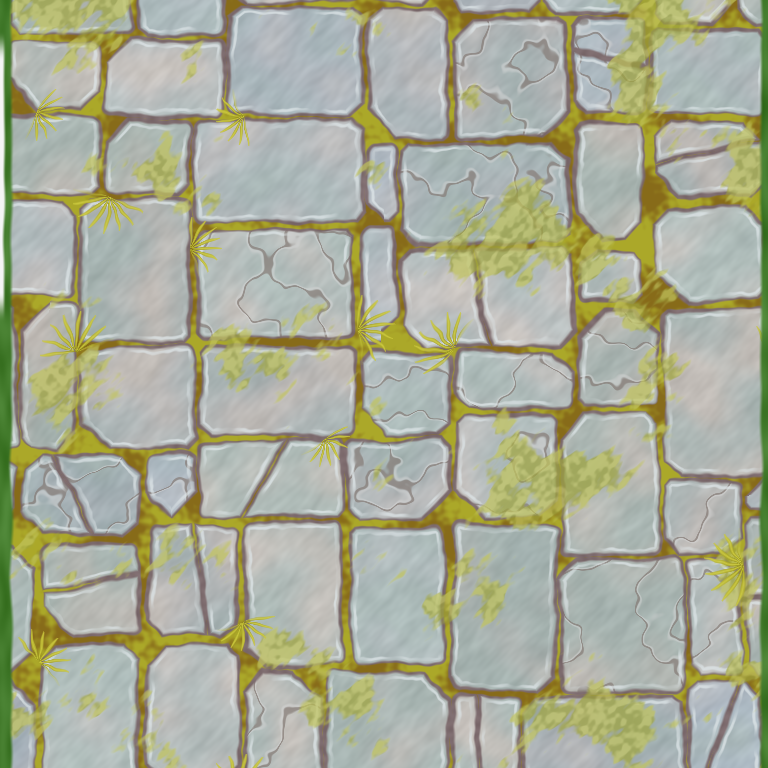
Give the GLSL for this texture, as a WebGL 1 fragment shader.

```glsl
precision highp float;
uniform vec2 u_resolution;

const float STONES_ACROSS = 7.0;

struct Stone { float dist; vec2 id; vec2 local; };

float hash(vec2 p) {
  vec3 q = fract(p.xyx * 0.1031);
  q += dot(q, q.yzx + 33.33);
  return fract((q.x + q.y) * q.z);
}

vec2 direction(float turn) {
  return vec2(cos(turn * 6.2832), sin(turn * 6.2832));
}

vec2 rotate(vec2 p, float angle) {
  float c = cos(angle), s = sin(angle);
  return vec2(c * p.x - s * p.y, s * p.x + c * p.y);
}

float slope(vec2 cell, vec2 offset) {
  return dot(direction(hash(cell)), offset);
}

float gradientNoise(vec2 p) {
  vec2 i = floor(p), f = p - i;
  vec2 w = f * f * f * (f * (f * 6.0 - 15.0) + 10.0);
  vec2 e = vec2(1.0, 0.0);
  return mix(mix(slope(i, f), slope(i + e, f - e), w.x),
             mix(slope(i + e.yx, f - e.yx), slope(i + 1.0, f - 1.0), w.x), w.y);
}

vec2 jointPoint(vec2 v) {
  return v + 0.72 * (vec2(hash(v), hash(v + 57.0)) - 0.5);
}

// Alternating horizontal and vertical joints leave one rectangle per cell
Stone stoneAt(vec2 p, vec2 cell) {
  vec2 a = jointPoint(cell), b = jointPoint(cell + vec2(1.0, 0.0));
  vec2 c = jointPoint(cell + 1.0), e = jointPoint(cell + vec2(0.0, 1.0));
  bool even = mod(cell.x + cell.y, 2.0) < 0.5;
  vec2 low = even ? vec2(e.x, a.y) : vec2(a.x, b.y);
  vec2 high = even ? vec2(b.x, c.y) : vec2(c.x, e.y);

  float gap = 0.035 + 0.045 * pow(hash(cell + 11.0), 3.0);
  vec2 halfSize = 0.5 * (high - low) - gap;
  vec2 local = rotate(p - 0.5 * (low + high), 0.09 * (hash(cell + 23.0) - 0.5));
  vec2 q = abs(local) - halfSize;
  vec2 r = q + 0.05;
  float dist = length(max(r, 0.0)) + min(max(r.x, r.y), 0.0) - 0.05;

  // Chipped corners and an occasional split
  float chip = 0.19 * pow(hash(cell * 3.0 + sign(local) + 31.0), 2.0);
  dist = max(dist, dot(q, vec2(0.707)) + chip);
  if (hash(cell + 41.0) > 0.86) {
    float line = dot(local, direction(hash(cell + 43.0))) + 0.06;
    dist = max(dist, 0.028 - abs(line));
  }
  return Stone(dist, cell, local);
}

Stone nearestStone(vec2 p) {
  Stone best = Stone(9.0, vec2(0.0), vec2(0.0));
  for (int y = -1; y <= 1; y++)
    for (int x = -1; x <= 1; x++) {
      Stone s = stoneAt(p, floor(p) + vec2(x, y));
      if (s.dist < best.dist) best = s;
    }
  return best;
}

// Fan of tapering fronds: x is coverage, y is brightness
vec2 fernTuft(vec2 q, float size) {
  float r = length(q) / size;
  float angle = atan(q.y, q.x + 0.0001);
  float blade = abs(fract(angle * 2.4 + 0.35 * r) - 0.5);
  float cover = 1.0 - smoothstep(-0.04, 0.1, blade - 0.42 * (1.0 - r));
  cover *= 1.0 - smoothstep(1.3, 1.7, abs(angle));
  return vec2(cover * step(r, 1.0), 1.0 - 2.0 * blade);
}

vec3 stoneColor(Stone s, vec2 p, float streaks) {
  vec3 blue = vec3(0.65, 0.70, 0.75), warm = vec3(0.77, 0.75, 0.73);
  vec3 sage = vec3(0.66, 0.72, 0.70);
  float cloud = gradientNoise(p * 1.8 + 7.0);
  vec3 color = mix(blue, warm, clamp(hash(s.id + 3.0) + 0.8 * cloud, 0.0, 1.0));
  color = mix(color, sage, clamp(hash(s.id + 5.0) * 0.8 - cloud, 0.0, 0.8));
  color += 0.06 * streaks + 0.05 * (hash(s.id + 8.0) - 0.5);

  // Hairline cracks with a pale lip
  float crack = gradientNoise(p * 1.7 + 19.0) + 0.22 * gradientNoise(p * 6.0);
  float cracked = step(0.72, hash(s.id + 13.0));
  color = mix(color, vec3(0.84), 0.5 * cracked * (1.0 - smoothstep(0.0, 0.035, abs(crack - 0.035))));
  color = mix(color, vec3(0.52, 0.48, 0.46), 0.7 * cracked * (1.0 - smoothstep(0.008, 0.028, abs(crack))));

  // Worn bright rim
  float rim = 1.0 - smoothstep(0.004, 0.022, abs(s.dist + 0.034 + 0.012 * streaks));
  float wear = smoothstep(-0.35, 0.3, gradientNoise(p * 4.0 + 3.0));
  return mix(color, vec3(0.87, 0.90, 0.91), 0.75 * rim * wear);
}

void main() {
  vec2 uv = gl_FragCoord.xy / u_resolution;
  vec2 grid = uv * STONES_ACROSS;
  vec2 wobble = vec2(gradientNoise(grid * 2.5), gradientNoise(grid * 2.5 + 40.0));
  vec2 p = grid + 0.045 * wobble + 0.018 * gradientNoise(grid * 9.0);
  vec2 brush = rotate(grid, -0.8);
  float streaks = gradientNoise(brush * vec2(3.0, 9.0)) + 0.6 * gradientNoise(brush * vec2(8.0, 22.0));
  float grain = gradientNoise(grid * 14.0);
  Stone stone = nearestStone(p);

  // Joints: purple shadow by the stones, moss in the wide parts
  vec3 purple = vec3(0.49, 0.42, 0.43) + 0.06 * grain;
  vec3 moss = mix(vec3(0.53, 0.42, 0.10), vec3(0.67, 0.66, 0.16),
                  smoothstep(-0.3, 0.25, gradientNoise(grid * 2.2 + 5.0) + 0.4 * grain));
  float mossDepth = stone.dist + 0.035 * gradientNoise(grid * 1.6 + 70.0);
  vec3 color = mix(purple, moss, smoothstep(0.018, 0.038, mossDepth));

  float edge = max(0.014, STONES_ACROSS / u_resolution.x);
  float onStone = 1.0 - smoothstep(-edge, edge, stone.dist);
  color = mix(color, stoneColor(stone, p, streaks), onStone);

  // Translucent moss patches
  float patchField = gradientNoise(grid * 0.95 + 13.0) + 0.38 * gradientNoise(grid * 3.2) + 0.28 * streaks;
  float patchCover = smoothstep(0.25, 0.38, patchField);
  vec3 patchTint = mix(vec3(0.62, 0.64, 0.24), vec3(0.75, 0.76, 0.36), smoothstep(-0.3, 0.3, streaks + grain));
  color = mix(color, patchTint, 0.72 * patchCover);

  // Fern tufts rooted in the joints
  for (int y = -1; y <= 1; y++)
    for (int x = -1; x <= 1; x++) {
      vec2 v = floor(p + 0.5) + vec2(x, y);
      vec2 q = rotate(p - jointPoint(v), 6.2832 * hash(v + 61.0));
      vec2 tuft = fernTuft(q, 0.24 + 0.12 * hash(v + 63.0));
      vec3 frond = mix(vec3(0.52, 0.50, 0.08), vec3(0.80, 0.79, 0.24), tuft.y);
      color = mix(color, frond, 0.9 * tuft.x * step(0.68, hash(v + 67.0)));
    }

  // Grass along both sides, with a pale worn strip at the left
  float sway = 0.005 * gradientNoise(vec2(2.0, uv.y * 14.0));
  float grass = 1.0 - smoothstep(-0.003, 0.003, min(uv.x - 0.015, 0.991 - uv.x) + sway);
  vec3 green = vec3(0.26, 0.48, 0.17) + 0.12 * gradientNoise(uv * vec2(60.0, 18.0));
  color = mix(color, green, grass);
  float strip = smoothstep(0.58, 0.62, uv.y) * (1.0 - smoothstep(0.92, 0.96, uv.y));
  color = mix(color, vec3(0.96), strip * (1.0 - smoothstep(0.003, 0.008, uv.x + sway)));
  gl_FragColor = vec4(color, 1.0);
}
```
